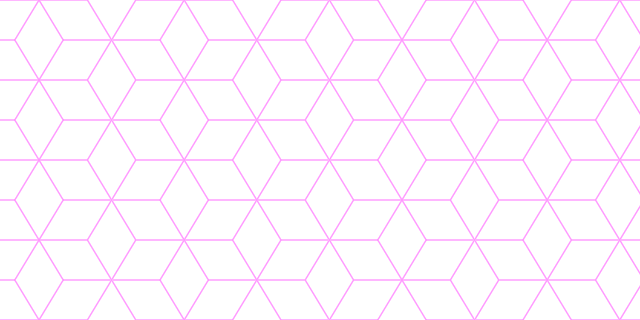
A WebGL 2 fragment shader for this pattern:

```glsl
#version 300 es
precision highp float;
// Thin pink line lattice of rhombi that reads as stacked cubes.
// Six-armed stars sit on a centred rectangular grid; their arms meet
// in threes and form every edge. Each cell is folded to one quadrant.

uniform vec2 u_resolution;
out vec4 fragColor;

// Lengths are in units of the canvas height.
const vec2 PERIOD = vec2(0.4537, 0.25);
const vec2 STAR_ORIGIN = vec2(1.0293, 0.5);
const float LINE_WIDTH = 0.0045;
const float JOINT_RADIUS = 0.0034;
const vec3 PAPER = vec3(1.0);
const vec3 PINK = vec3(1.0, 0.6, 1.0);

// Distance to the segment from the origin to tip.
float armDistance(vec2 p, vec2 tip) {
    float t = clamp(dot(p, tip) / dot(tip, tip), 0.0, 1.0);
    return length(p - tip * t);
}

// Signed distance to the stars of one rectangular grid.
float starGrid(vec2 p) {
    vec2 q = abs(p - PERIOD * round(p / PERIOD));
    vec2 sideTip = vec2(PERIOD.x / 3.0, 0.0);
    vec2 slantTip = vec2(PERIOD.x / 6.0, PERIOD.y * 0.5);
    float arms = min(armDistance(q, sideTip), armDistance(q, slantTip));
    float joint = length(q - sideTip) - JOINT_RADIUS;
    return min(arms - LINE_WIDTH * 0.5, joint);
}

void main() {
    float pixel = 1.0 / u_resolution.y;
    vec2 p = gl_FragCoord.xy * pixel - STAR_ORIGIN;

    // The second grid is shifted by half a period both ways.
    float d = min(starGrid(p), starGrid(p - PERIOD * 0.5));

    // Box-filtered edge, one pixel wide.
    float ink = clamp(0.5 - d / pixel, 0.0, 1.0);
    fragColor = vec4(mix(PAPER, PINK, ink), 1.0);
}
```
